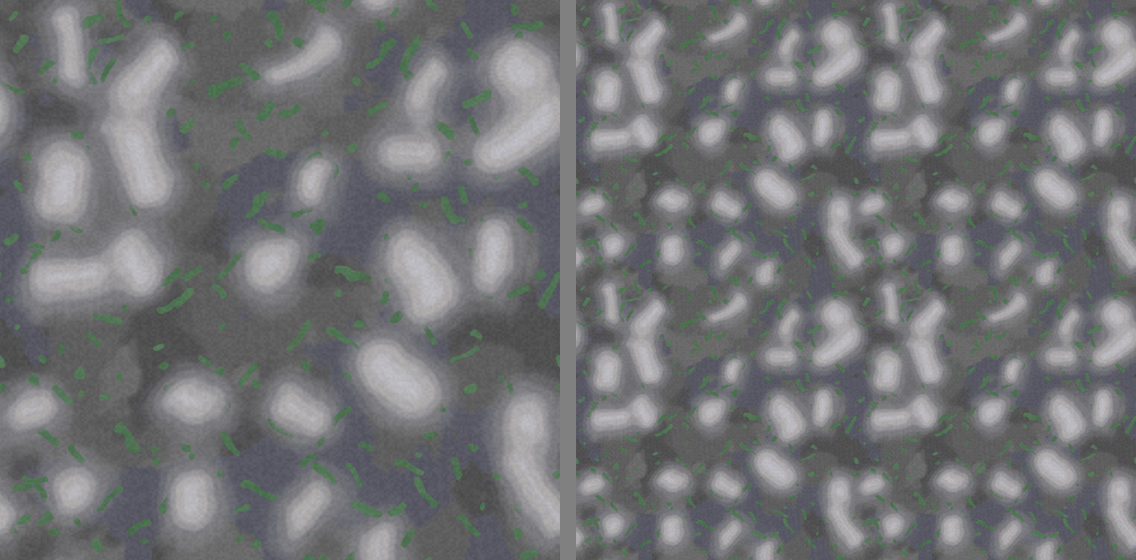
Left: one tile. Right: repeated 2 by 2.
Give the GLSL for this texture, as a WebGL 1 fragment shader.

```glsl
precision highp float;
// Pale soft-edged pebbles on mottled dark ground with scattered green dashes, tiling.
uniform vec2 u_resolution;

const float TAU = 6.28319;
const vec3 GROUND = vec3(0.37, 0.37, 0.37);
const vec3 GROUND_DARK = vec3(0.315, 0.315, 0.32);
const vec3 GROUND_BLUE = vec3(0.345, 0.345, 0.395);
const vec3 GROUND_PALE = vec3(0.42, 0.415, 0.415);
const vec3 HALO = vec3(0.50, 0.50, 0.515);
const vec3 PEBBLE = vec3(0.675, 0.665, 0.67);
const vec3 PEBBLE_CORE = vec3(0.735, 0.735, 0.76);
const vec3 GREEN = vec3(0.31, 0.46, 0.325);

float hash(vec2 cell, float seed) {
  return fract(sin(dot(cell, vec2(127.1, 311.7)) + seed * 74.7) * 43758.5453);
}

vec2 hash2(vec2 cell, float seed) {
  return vec2(hash(cell, seed), hash(cell, seed + 0.5));
}

// Value noise that wraps after a whole number of cells
float noise(vec2 uv, float period, float seed) {
  vec2 p = uv * period;
  vec2 i = floor(p);
  vec2 f = fract(p);
  f = f * f * (3.0 - 2.0 * f);
  vec2 a = mod(i, period);
  vec2 b = mod(i + 1.0, period);
  return mix(mix(hash(a, seed), hash(vec2(b.x, a.y), seed), f.x),
             mix(hash(vec2(a.x, b.y), seed), hash(b, seed), f.x), f.y);
}

float fbm(vec2 uv, float period, float seed) {
  float sum = 0.0;
  float gain = 0.53;
  for (int octave = 0; octave < 4; octave++) {
    sum += gain * noise(uv, period, seed + float(octave));
    period *= 2.0;
    gain *= 0.5;
  }
  return sum;
}

vec2 warp(vec2 uv, float period, float amount, float seed) {
  vec2 offset = vec2(noise(uv, period, seed), noise(uv, period, seed + 1.0));
  return uv + (offset - 0.5) * amount;
}

float capsule(vec2 p, float angle, float halfLength, float radius) {
  vec2 dir = vec2(cos(angle), sin(angle));
  return length(p - dir * clamp(dot(p, dir), -halfLength, halfLength)) - radius;
}

// Smoothly merged distance to one jittered pebble per grid cell
float pebbles(vec2 uv, float grid, float blend) {
  vec2 home = floor(uv * grid);
  float sum = 0.0;
  for (int y = -1; y <= 1; y++) {
    for (int x = -1; x <= 1; x++) {
      vec2 cell = home + vec2(float(x), float(y));
      vec2 id = mod(cell, grid);
      vec2 center = (cell + 0.15 + 0.7 * hash2(id, 1.0)) / grid;
      float halfLength = 0.05 * hash(id, 2.0);
      float radius = mix(0.018, 0.044, hash(id, 3.0));
      float d = capsule(uv - center, hash(id, 4.0) * TAU, halfLength, radius);
      sum += exp(-blend * d);
    }
  }
  return -log(sum + 1e-6) / blend;
}

// Nearest of the short, mostly diagonal dashes
float dashes(vec2 uv, float grid) {
  vec2 home = floor(uv * grid);
  float nearest = 1.0;
  for (int y = -1; y <= 1; y++) {
    for (int x = -1; x <= 1; x++) {
      vec2 cell = home + vec2(float(x), float(y));
      vec2 id = mod(cell, grid);
      vec2 center = (cell + hash2(id, 11.0)) / grid;
      float slant = hash(id, 12.0) < 0.55 ? 0.7 : -0.75;
      float angle = slant + 1.1 * (hash(id, 13.0) - 0.5);
      float size = hash(id, 14.0);
      float radius = mix(0.0045, 0.0075, hash(id, 15.0));
      float d = capsule(uv - center, angle, 0.028 * size * size, radius);
      nearest = min(nearest, d + step(0.88, hash(id, 16.0)));
    }
  }
  return nearest;
}

vec3 groundColor(vec2 uv) {
  vec3 color = mix(GROUND_DARK, GROUND, smoothstep(0.34, 0.46, fbm(uv, 7.0, 20.0)));
  color = mix(color, GROUND_PALE, smoothstep(0.55, 0.68, fbm(uv, 9.0, 30.0)));
  return mix(color, GROUND_BLUE, smoothstep(0.55, 0.61, fbm(uv, 8.0, 40.0)));
}

void main() {
  vec2 uv = gl_FragCoord.xy / u_resolution;

  // Pebble profile with soft terraces
  float edge = pebbles(warp(uv, 12.0, 0.035, 50.0), 5.0, 55.0);
  edge += 0.006 * (noise(uv, 48.0, 55.0) - 0.5);
  float level = edge - 0.8 * sin(edge * 420.0) / 420.0;
  vec3 color = mix(groundColor(uv), HALO, smoothstep(0.054, 0.004, level));
  color = mix(color, PEBBLE, smoothstep(0.014, -0.013, level));
  color = mix(color, PEBBLE_CORE, smoothstep(-0.012, -0.038, level));

  // Green dashes keep to the open ground
  float dash = dashes(warp(uv, 40.0, 0.012, 60.0), 16.0);
  float green = smoothstep(0.0015, -0.0015, dash) * smoothstep(0.008, 0.022, edge);
  color = mix(color, GREEN + 0.06 * (noise(uv, 32.0, 70.0) - 0.5), 0.95 * green);

  // Fine grain
  color += 0.05 * (noise(uv, 256.0, 80.0) - 0.5);
  gl_FragColor = vec4(color, 1.0);
}
```
